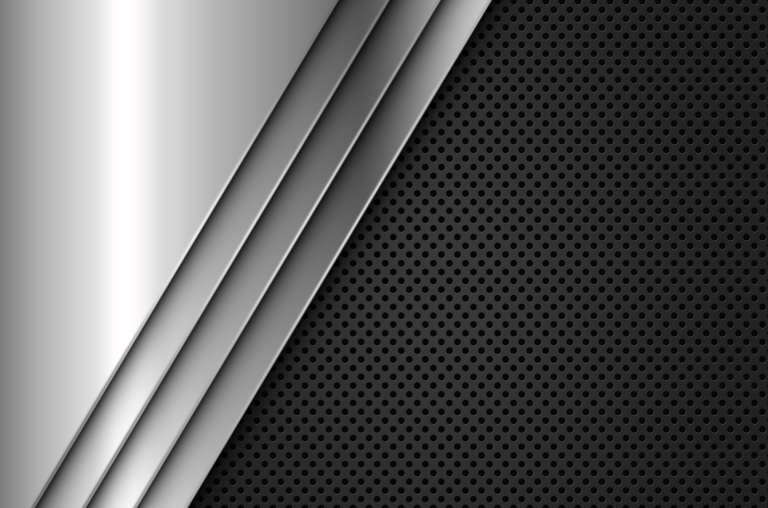
A WebGL 1 fragment shader for this background:

```glsl
precision highp float;
// Brushed silver panel with three overlapping slanted strips on a dark perforated plate.
// Sheets are painted from the lowest to the top one; each casts a soft shadow to its
// right. The plate is a staggered lattice of round holes with lit lower rims.

uniform vec2 u_resolution;

// Lengths are in canvas heights, origin at the lower left.
const float EDGE_START = 0.069;    // foot of the first slanted edge
const float EDGE_SLOPE = 0.599;    // horizontal run per unit of height
const float STRIP_PITCH = 0.1003;  // horizontal distance between edges
const float RIM_INSET = 0.005;
const float RIM_WIDTH = 0.0038;
const float GLINT_HEIGHT = 0.55;
const float GLINT_SPREAD = 0.27;
const float SHADOW_WIDTH = 0.027;
const float SHADOW_DEPTH = 0.86;
const vec2 HOLE_PITCH = vec2(0.0316, 0.0344);
const float HOLE_RADIUS = 0.0067;
const vec2 RIM_SHIFT = vec2(0.0007, -0.0012);
const vec2 PLATE_GLOW = vec2(0.86, 0.47);
const vec3 PLATE_DARK = vec3(0.135, 0.130, 0.132);
const vec3 PLATE_LIGHT = vec3(0.225, 0.220, 0.225);
const vec3 HOLE_COLOR = vec3(0.030, 0.026, 0.030);
const vec3 RIM_COLOR = vec3(0.34, 0.335, 0.34);
const vec3 METAL_TINT = vec3(1.0, 0.992, 0.995);

float ramp(float a, float b, float x) {
  return clamp((x - a) / (b - a), 0.0, 1.0);
}

// Metal brightness across the canvas: a white band between grey flanks.
float metal(float x) {
  float tone = mix(0.49, 0.70, ramp(0.0, 0.08, x));
  tone = mix(tone, 0.86, ramp(0.08, 0.17, x));
  tone = mix(tone, 1.00, smoothstep(0.17, 0.235, x));
  tone = mix(tone, 0.84, smoothstep(0.255, 0.34, x));
  tone = mix(tone, 0.72, ramp(0.34, 0.42, x));
  tone = mix(tone, 0.52, ramp(0.42, 0.60, x));
  tone = mix(tone, 0.37, ramp(0.60, 0.71, x));
  return mix(tone, 0.80, smoothstep(0.71, 0.96, x));
}

// Distance to the nearest hole centre in one rectangular lattice.
float latticeDistance(vec2 p) {
  return length((fract(p / HOLE_PITCH) - 0.5) * HOLE_PITCH);
}

// Two lattices, half a cell apart, give the staggered rows.
float holeDistance(vec2 p) {
  return min(latticeDistance(p), latticeDistance(p + 0.5 * HOLE_PITCH)) - HOLE_RADIUS;
}

vec3 perforatedPlate(vec2 p, float pixel) {
  vec2 fromGlow = (p - PLATE_GLOW) * vec2(1.0, 0.75);
  vec3 color = mix(PLATE_LIGHT, PLATE_DARK, smoothstep(0.0, 0.68, length(fromGlow)));
  float rim = 1.0 - smoothstep(-pixel, pixel, holeDistance(p - RIM_SHIFT));
  float hole = 1.0 - smoothstep(-pixel, pixel, holeDistance(p));
  color = mix(color, RIM_COLOR, 0.75 * rim);
  return mix(color, HOLE_COLOR, hole);
}

void main() {
  float pixel = 1.0 / u_resolution.y;
  vec2 p = gl_FragCoord.xy * pixel;
  vec3 color = perforatedPlate(p, 0.75 * pixel);

  float slant = p.x - EDGE_START - EDGE_SLOPE * p.y;
  float tone = metal(p.x);
  float glintOffset = (p.y - GLINT_HEIGHT) / GLINT_SPREAD;
  float glint = exp(-glintOffset * glintOffset);

  // Sheets, lowest strip first and the wide panel last
  for (int i = 0; i < 4; i++) {
    float index = 3.0 - float(i);
    float d = slant - index * STRIP_PITCH;

    // Shadow on everything below this sheet
    color *= 1.0 - SHADOW_DEPTH * exp(-max(d, 0.0) / SHADOW_WIDTH);

    // Bevel: bright in the middle of the edge, dark toward its ends
    float rimOffset = (d + RIM_INSET) / RIM_WIDTH;
    float rim = exp(-rimOffset * rimOffset);
    float rimTone = mix(0.38 + 0.1 * index, 0.96, glint);
    float sheet = mix(tone, rimTone, 0.85 * rim);
    sheet *= 1.0 - 0.4 * smoothstep(-0.004, 0.0, d);

    float cover = 1.0 - smoothstep(-pixel, pixel, d);
    color = mix(color, sheet * METAL_TINT, cover);
  }

  gl_FragColor = vec4(color, 1.0);
}
```
